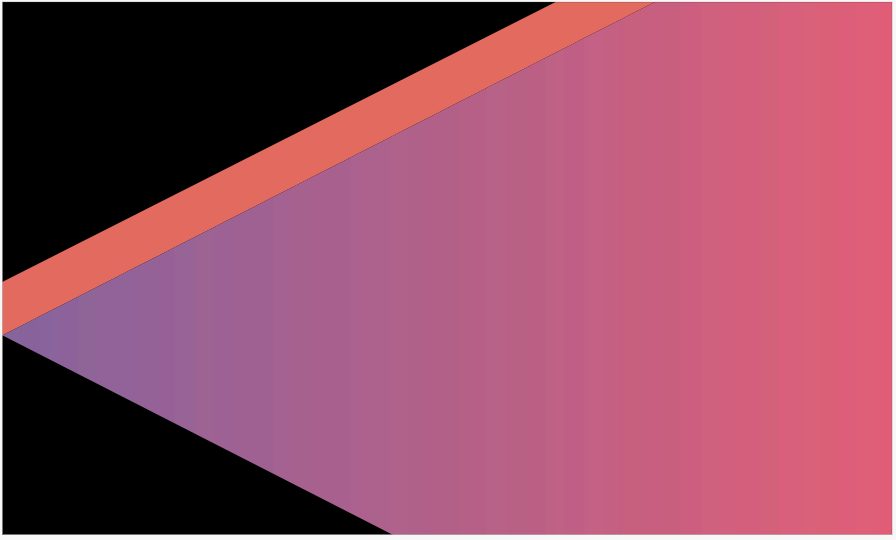
Reproduce this background procedurally as a Shadertoy shader.

```glsl
const vec3 PAPER = vec3(0.97);
const vec3 OUTLINE = vec3(0.25, 0.21, 0.22);
const vec3 CORAL = vec3(0.885, 0.415, 0.37);
const vec3 VIOLET = vec3(0.525, 0.39, 0.615);
const vec3 ROSE = vec3(0.885, 0.37, 0.46);

float hash(float n) {
    return fract(sin(n * 12.9898) * 43758.5453);
}

// Coverage of the inside of a signed distance field
float cover(float dist, float pixel) {
    return clamp(0.5 - dist / pixel, 0.0, 1.0);
}

// Signed distance to a sloped line, negative below it
float slopeDist(vec2 p, vec2 anchor, float slope) {
    return (p.y - anchor.y - slope * (p.x - anchor.x)) * inversesqrt(1.0 + slope * slope);
}

float boxDist(vec2 p, vec2 low, vec2 high) {
    vec2 d = max(low - p, p - high);
    return max(d.x, d.y);
}

// Horizontal blend with faint vertical bands
vec3 bandedGradient(float t, float bandCount, float strength) {
    float band = floor(t * bandCount);
    float stepped = mix(t, (band + 0.5) / bandCount, 0.6);
    vec3 tint = vec3(hash(band), hash(band + 71.0), hash(band + 137.0)) - 0.5;
    return mix(VIOLET, ROSE, clamp(stepped, 0.0, 1.0)) + strength * tint;
}

void mainImage(out vec4 fragColor, in vec2 fragCoord) {
    float pixel = 1.0 / iResolution.y;
    vec2 p = fragCoord * pixel;
    float aspect = iResolution.x * pixel;

    // Panel bounds and wedge geometry, in canvas heights
    vec2 low = vec2(0.0045, 0.010);
    vec2 high = vec2(aspect - 0.007, 0.9965);
    vec2 apex = vec2(0.0045, 0.379);
    float slope = 0.511;
    float stripeSlope = 0.506;
    float stripeHeight = 0.099;

    float upper = slopeDist(p, apex, slope);
    float lower = -slopeDist(p, apex, -slope);
    float stripeTop = slopeDist(p, apex + vec2(0.0, stripeHeight), stripeSlope);

    // Coral stripe over black, then the gradient wedge
    float stripe = cover(stripeTop, pixel) * cover(-upper, pixel);
    float wedge = cover(max(upper, lower), pixel);
    vec3 color = CORAL * stripe;
    color = mix(color, bandedGradient(p.x / aspect, 46.0, 0.014), wedge);

    // Thin dark rim and pale surround
    float panel = boxDist(p, low, high);
    color = mix(color, OUTLINE, 0.4 * cover(abs(panel) - 0.001, pixel));
    color = mix(PAPER, color, cover(panel, pixel));

    fragColor = vec4(color, 1.0);
}
```
